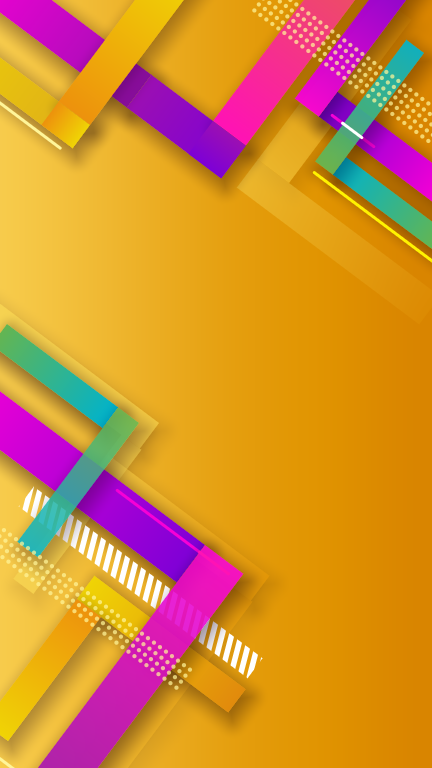
Give the GLSL for this background, as a Shadertoy shader.

```glsl
// Bright ribbons folded into right angles over a golden gradient.
// The plane is turned along a 3-4-5 slope, so every ribbon, line, dot field
// and hatch becomes an axis-aligned box, painted from back to front.

const vec3 MAGENTA = vec3(0.97, 0.0, 0.84);
const vec3 PURPLE  = vec3(0.61, 0.06, 0.70);
const vec3 VIOLET  = vec3(0.49, 0.0, 0.84);
const vec3 PINK    = vec3(1.0, 0.07, 0.71);
const vec3 CORAL   = vec3(0.92, 0.33, 0.36);
const vec3 TEAL    = vec3(0.0, 0.70, 0.80);
const vec3 GREEN   = vec3(0.39, 0.71, 0.32);
const vec3 YELLOW  = vec3(0.94, 0.83, 0.02);
const vec3 ORANGE  = vec3(0.93, 0.57, 0.05);
const vec3 PALE    = vec3(0.96, 0.84, 0.33);
const vec3 AMBER   = vec3(0.88, 0.57, 0.02);
const vec3 CREAM   = vec3(1.0, 0.96, 0.60);

// Signed distance to a box given as (min corner, max corner)
float boxDistance(vec2 q, vec4 box) {
    vec2 d = abs(q - 0.5 * (box.xy + box.zw)) - 0.5 * (box.zw - box.xy);
    return length(max(d, 0.0)) + min(max(d.x, d.y), 0.0);
}

float cover(float d) {
    float pixel = 4.32 / iResolution.x;
    return clamp(0.5 - d / pixel, 0.0, 1.0);
}

// Ribbon with a gradient along its longer side and a soft cast shadow
void ribbon(inout vec3 col, vec2 q, vec4 box, vec3 start, vec3 end, float alpha, float shadow) {
    vec2 size = box.zw - box.xy, at = (q - box.xy) / size;
    float along = clamp(size.x > size.y ? at.x : at.y, 0.0, 1.0);
    float shade = 1.0 - smoothstep(-0.12, 0.2, boxDistance(q - vec2(0.08, 0.04), box));
    float inside = cover(boxDistance(q, box));
    col *= 1.0 - shadow * shade * (1.0 - inside) * vec3(0.8, 0.9, 0.8);
    col = mix(col, mix(start, end, along), alpha * inside);
}

// Thin stroke running down the slope from x = from to x = to
void stroke(inout vec3 col, vec2 q, float from, float to, float row, vec3 tint) {
    col = mix(col, tint, cover(boxDistance(q, vec4(from, row, to, row)) - 0.015));
}

void dots(inout vec3 col, vec2 q, vec4 box) {
    vec2 cell = (fract((q - box.xy) / 0.075) - 0.5) * 0.075;
    float field = cover(boxDistance(q, box));
    col = mix(col, CREAM, 0.72 * field * cover(length(cell) - 0.021));
}

void hatch(inout vec3 col, vec2 q, vec4 box) {
    float wave = abs(fract((q.x - 0.41 * q.y) / 0.1) - 0.5) * 0.1;
    col = mix(col, vec3(1.0), cover(boxDistance(q, box)) * cover((wave - 0.03) * 0.92));
}

void mainImage(out vec4 fragColor, in vec2 fragCoord) {
    // Canvas is 4.32 wide; y runs downward from the top edge
    vec2 p = fragCoord / iResolution.x * 4.32;
    p.y = 7.68 - p.y;
    vec2 q = vec2(0.8 * p.x + 0.6 * p.y, 0.8 * p.y - 0.6 * p.x);

    // Golden backdrop
    float x = p.x / 4.32;
    vec3 col = mix(vec3(0.97, 0.80, 0.30), vec3(0.88, 0.58, 0.0), smoothstep(-0.25, 0.82, x) * 1.15 - 0.15);
    col = mix(col, vec3(0.85, 0.52, 0.0), smoothstep(0.7, 1.0, x));

    // Upper right: faint folded frame
    ribbon(col, q, vec4(3.02, -2.31, 3.41, -0.27), AMBER * 0.9, PALE, 0.45, 0.1);
    ribbon(col, q, vec4(3.02, -0.27, 5.3, 0.08), PALE, AMBER, 0.45, 0.0);

    // Upper middle: magenta and pink fold
    ribbon(col, q, vec4(-0.5, -0.31, 1.66, 0.1), MAGENTA, PURPLE, 1.0, 0.4);
    ribbon(col, q, vec4(1.66, -0.31, 2.84, 0.1), PURPLE, VIOLET, 1.0, 0.4);
    ribbon(col, q, vec4(2.43, -2.4, 2.84, -0.31), CORAL, PINK, 1.0, 0.3);
    ribbon(col, q, vec4(2.43, -0.31, 2.84, 0.1), PURPLE, VIOLET, 1.0, 0.0);

    // Upper left: yellow fold
    ribbon(col, q, vec4(-0.5, 0.46, 1.47, 0.75), YELLOW, vec3(0.87, 0.68, 0.1), 1.0, 0.4);
    ribbon(col, q, vec4(1.08, -1.3, 1.47, 0.46), YELLOW, ORANGE, 1.0, 0.35);
    ribbon(col, q, vec4(1.08, 0.46, 1.47, 0.75), ORANGE, YELLOW, 1.0, 0.0);
    stroke(col, q, 0.4, 1.37, 0.824, CREAM);

    // Upper right: purple fold, then teal fold
    ribbon(col, q, vec4(3.25, -1.29, 4.7, -0.98), VIOLET, MAGENTA, 1.0, 0.4);
    ribbon(col, q, vec4(2.95, -2.7, 3.25, -0.98), VIOLET, MAGENTA, 0.95, 0.4);
    stroke(col, q, 3.35, 3.87, -1.07, MAGENTA);
    ribbon(col, q, vec4(3.71, -0.82, 4.95, -0.6), TEAL, GREEN, 1.0, 0.4);
    ribbon(col, q, vec4(3.49, -2.12, 3.71, -0.6), TEAL, GREEN, 0.92, 0.35);
    stroke(col, q, 3.48, 3.72, -1.07, vec3(1.0));
    stroke(col, q, 3.55, 5.2, -0.505, vec3(1.0, 0.95, 0.0));
    dots(col, q, vec4(2.06, -1.78, 5.06, -1.405));

    // Lower left: faint frames behind the folds
    ribbon(col, q, vec4(1.0, 2.43, 3.81, 2.75), PALE, PALE, 0.6, 0.15);
    ribbon(col, q, vec4(3.58, 2.75, 3.83, 4.55), PALE, PALE, 0.6, 0.1);
    ribbon(col, q, vec4(3.6, 2.99, 5.61, 3.3), PALE, AMBER, 0.45, 0.15);
    ribbon(col, q, vec4(5.2, 3.3, 5.63, 7.5), AMBER, PALE, 0.45, 0.1);

    // Lower left: magenta band, hatch and yellow fold
    ribbon(col, q, vec4(1.9, 3.13, 4.91, 3.6), MAGENTA, VIOLET, 1.0, 0.5);
    stroke(col, q, 3.88, 4.91, 3.22, MAGENTA);
    ribbon(col, q, vec4(4.21, 4.04, 6.1, 4.33), YELLOW, ORANGE * 0.95, 1.0, 0.4);
    ribbon(col, q, vec4(4.21, 4.33, 4.51, 5.88), ORANGE, YELLOW, 1.0, 0.35);
    hatch(col, q, vec4(3.19, 3.69, 6.05, 3.94));

    // Lower left: translucent ribbons crossing on top
    ribbon(col, q, vec4(4.91, 3.13, 5.39, 6.2), MAGENTA, PURPLE, 0.88, 0.45);
    stroke(col, q, 4.91, 5.27, 3.22, PINK);
    ribbon(col, q, vec4(2.0, 2.55, 3.39, 2.81), GREEN, TEAL, 1.0, 0.45);
    ribbon(col, q, vec4(3.39, 2.55, 3.65, 4.23), GREEN, TEAL, 0.85, 0.35);
    dots(col, q, vec4(3.1, 4.18, 5.58, 4.48));
    stroke(col, q, 4.4, 4.75, 6.07, CREAM);

    fragColor = vec4(col, 1.0);
}
```
